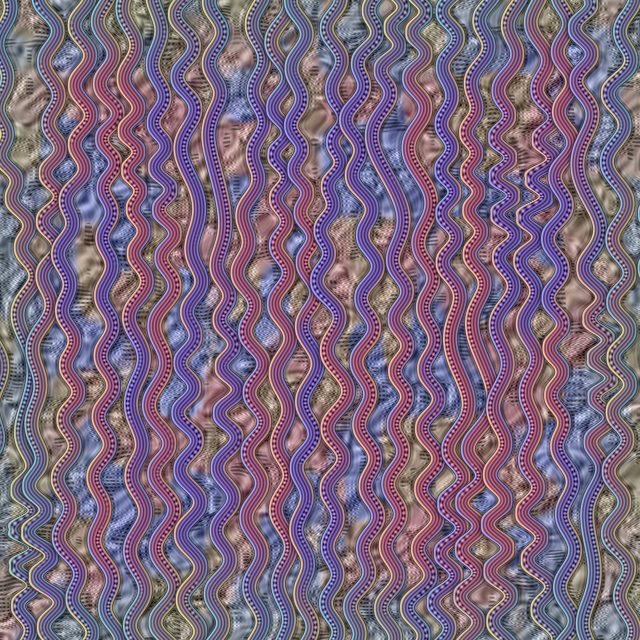
This pattern is drawn by a three.js fragment shader. Its source:

```glsl
// Wavy upright ribbons with grooves, bright rims and bead rows, laid over
// an embossed ground of mauve, tan and blue patches with fine dotted weave.
// Each ribbon is a noisy sine curve; its distance field drives all detail.
varying vec2 vUv;

#define RIBBONS 22.0
#define HALF_WIDTH 0.0122
#define WAVES 10.5
#define SWAY 0.0115
#define DRIFT 0.042
#define BEAD_STEP 0.0066
#define WEAVE_STEP 0.0062
#define SOFT 0.0013
#define GROOVE_DEPTH 0.135
#define TAU 6.28318

float hash(vec2 p) {
  vec3 q = fract(vec3(p.xyx) * 0.1031);
  q += dot(q, q.yzx + 33.33);
  return fract((q.x + q.y) * q.z);
}

float noise(vec2 p) {
  vec2 c = floor(p), f = fract(p);
  f = f * f * (3.0 - 2.0 * f);
  return mix(mix(hash(c), hash(c + vec2(1.0, 0.0)), f.x),
             mix(hash(c + vec2(0.0, 1.0)), hash(c + vec2(1.0, 1.0)), f.x), f.y);
}

// Horizontal position of ribbon number id at height y
float ribbonCentre(float id, float y) {
  float phase = WAVES * y + 1.8 * noise(vec2(id * 0.45 + 40.0, y * 3.5 + 7.0));
  float sway = SWAY * (0.55 + 0.8 * noise(vec2(id * 0.8 + 90.0, y * 6.0)));
  float drift = DRIFT * (noise(vec2(id * 0.9 + 60.0, y * 5.0 + 20.0)) - 0.5);
  return (id + 0.5) / RIBBONS + sway * sin(TAU * phase) + drift;
}

// Teal and olive take over towards the canvas border
float borderAmount(vec2 p) {
  vec2 q = abs(p - 0.5);
  return smoothstep(0.34, 0.52, max(q.x, q.y) + 0.12 * (noise(p * 7.0) - 0.5));
}

vec3 groundColour(vec2 p, float gap, float border) {
  vec3 tan_ = vec3(0.56, 0.49, 0.43);
  vec3 pink = vec3(0.62, 0.45, 0.48);
  vec3 blue = vec3(0.43, 0.46, 0.64);
  vec3 olive = vec3(0.50, 0.54, 0.46);
  vec2 patchPos = p * vec2(21.0, 13.0);
  vec3 col = mix(tan_, pink, smoothstep(0.3, 0.7, noise(patchPos + 11.0)));
  col = mix(col, blue, smoothstep(0.42, 0.65, noise(patchPos + 53.0)));
  col = mix(col, olive, 0.55 * border);

  // Embossed bumps lit from the upper left
  vec2 bump = p * vec2(85.0, 95.0) + 3.0 * noise(p * 28.0);
  col += 0.34 * (noise(bump + vec2(0.35, -0.35)) - noise(bump - vec2(0.35, -0.35)));

  // Dotted weave and contour lines that follow the nearest ribbon
  float rows = cos(TAU * (p.y + 0.012 * noise(p * 35.0)) / WEAVE_STEP);
  float lines = cos(TAU * gap / WEAVE_STEP);
  float woven = smoothstep(0.35, 0.6, noise(p * 31.0 + 17.0));
  col += 0.12 * woven * (rows * lines + 0.35 * lines);
  col += 0.12 * lines * exp(-gap / 0.006);

  // Scattered dark ticks
  float ticks = smoothstep(0.66, 0.82, noise(p * vec2(65.0, 45.0) + 29.0));
  col *= 1.0 - 0.5 * ticks * (0.5 + 0.5 * rows);
  return col;
}

// t runs from -1 to 1 across the ribbon, along follows its length
vec3 ribbonColour(float id, float t, float along, float border) {
  float a = abs(t);
  float side = hash(vec2(id + 50.0, 3.0)) < 0.5 ? -1.0 : 1.0;
  float hue = noise(vec2(id * 0.8 + 30.0, along * 5.0));
  vec3 body = mix(vec3(0.55, 0.30, 0.40), vec3(0.37, 0.29, 0.56), smoothstep(0.3, 0.68, hue));
  body = mix(body, vec3(0.36, 0.44, 0.49), 0.62 * border);
  vec3 warm = mix(vec3(0.77, 0.59, 0.48), vec3(0.72, 0.68, 0.42), border);
  vec3 cool = mix(vec3(0.47, 0.48, 0.73), vec3(0.40, 0.60, 0.65), border);
  float swap = smoothstep(0.4, 0.6, noise(vec2(id + 80.0, along * 7.0)));
  vec3 rim = mix(warm, cool, t * side > 0.0 ? swap : 1.0 - swap);

  vec3 col = mix(body, rim, 0.75 * smoothstep(0.5, 0.75, a));
  col += GROOVE_DEPTH * cos(TAU * 2.5 * a);
  col *= 1.04 - 0.16 * t;

  // Bead row, off the middle line
  float row = 1.0 - smoothstep(0.12, 0.34, abs(t - 0.4 * side));
  float shown = smoothstep(0.25, 0.5, noise(vec2(id + 120.0, along * 16.0)));
  col += 0.21 * row * shown * cos(TAU * along / BEAD_STEP);
  return col * (1.0 - 0.45 * smoothstep(0.82, 1.0, a));
}

void main() {
  vec2 p = vUv;
  float border = borderAmount(p);
  float first = floor(p.x * RIBBONS);
  float gap = 1.0, shade = 1.0, cover = 0.0;
  vec3 ribbons = vec3(0.0);

  // Stack the nearby ribbons from left to right
  for (int k = -3; k <= 3; k++) {
    float id = first + float(k);
    float dx = p.x - ribbonCentre(id, p.y);
    float slope = (ribbonCentre(id, p.y + 0.002) - ribbonCentre(id, p.y - 0.002)) / 0.004;
    float stretch = 1.0 + slope * slope;
    float d = dx / sqrt(stretch);
    float along = p.y + dx * slope / stretch;
    float outside = max(abs(d) - HALF_WIDTH, 0.0);
    float mask = 1.0 - smoothstep(-SOFT, SOFT, abs(d) - HALF_WIDTH);
    float shadow = 1.0 - 0.4 * exp(-outside / 0.0028);
    vec3 strip = ribbonColour(id, clamp(d / HALF_WIDTH, -1.0, 1.0), along, border);
    ribbons = mix(ribbons * shadow, strip, mask);
    cover = mix(cover, 1.0, mask);
    shade *= shadow;
    gap = min(gap, outside);
  }

  vec3 ground = groundColour(p, gap, border) * shade * 1.08;
  gl_FragColor = vec4(clamp(ground * (1.0 - cover) + ribbons, 0.0, 1.0), 1.0);
}
```
